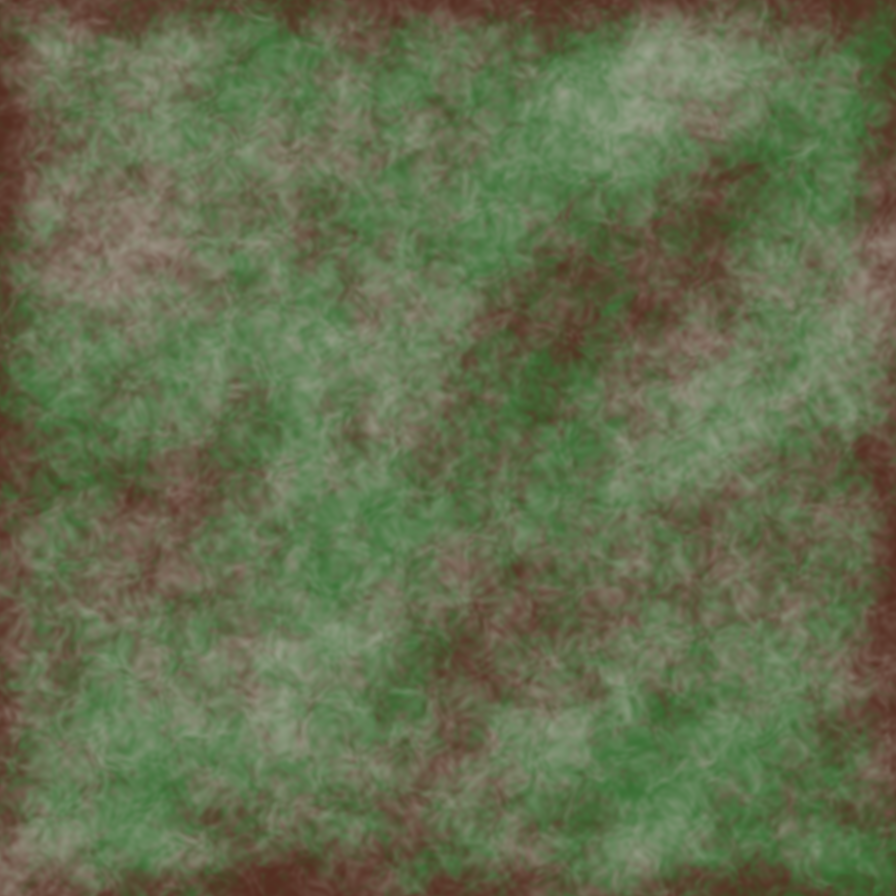
This texture is drawn by a WebGL 1 fragment shader. Its source:

```glsl
precision highp float;
// Mossy, weathered wall: cloudy green and pale sponge paint over dark brown.
uniform vec2 u_resolution;

float hash(vec2 cell) {
  vec3 q = fract(vec3(cell.xyx) * vec3(0.1031, 0.1030, 0.0973));
  q += dot(q, q.yzx + 33.33);
  return fract((q.x + q.y) * q.z);
}

// Slope at a lattice corner, times the way from that corner.
float slope(vec2 cell, vec2 corner, vec2 f) {
  vec2 at = cell + corner;
  return dot(2.0 * vec2(hash(at), hash(at + vec2(157.0, 313.0))) - 1.0, f - corner);
}

float gradientNoise(vec2 p) {
  vec2 cell = floor(p);
  vec2 f = fract(p);
  vec2 blend = f * f * f * (f * (f * 6.0 - 15.0) + 10.0);
  return mix(mix(slope(cell, vec2(0.0), f), slope(cell, vec2(1.0, 0.0), f), blend.x),
             mix(slope(cell, vec2(0.0, 1.0), f), slope(cell, vec2(1.0), f), blend.x), blend.y);
}

// Four octaves, each turned to hide the lattice, centred on zero.
float fbm(vec2 p, float gain) {
  float sum = 0.0;
  float total = 0.0;
  float weight = 1.0;
  for (int i = 0; i < 4; i++) {
    sum += weight * gradientNoise(p);
    total += weight;
    weight *= gain;
    p = mat2(1.5, 1.1, -1.1, 1.5) * p + 17.3;
  }
  return sum / total;
}

// Broad clouds stretched a little along the rising diagonal.
float clouds(vec2 uv, vec2 offset) {
  vec2 diagonal = vec2(uv.x + uv.y, uv.y - uv.x) * 0.707;
  return fbm(diagonal * vec2(3.6, 4.8) + offset, 0.5);
}

// Fine sponge grain, bent slightly so that its edges look torn.
float grain(vec2 uv, vec2 offset) {
  vec2 bend = vec2(gradientNoise(uv * 27.0 + offset), gradientNoise(uv * 27.0 - offset + 90.4));
  return fbm(mat2(0.8, 0.6, -0.6, 0.8) * (uv + 0.012 * bend) * 16.0 + offset, 1.0);
}

void main() {
  vec2 uv = gl_FragCoord.xy / u_resolution;

  // Worn border where the paint thins out.
  vec2 toBorder = min(uv, 1.0 - uv);
  float ragged = 0.06 * clouds(uv, vec2(71.2, 5.6));
  float border = 1.0 - smoothstep(-0.01, 0.065, min(toBorder.x, toBorder.y) + ragged);

  // Coverage of each paint layer; the grain is strongest where layers meet.
  float green = 0.61 + 1.3 * clouds(uv, vec2(3.3, 41.7))
              + 1.2 * grain(uv, vec2(12.4, 7.8)) - 0.42 * border;
  float pale = 0.36 + 0.8 * clouds(uv, vec2(55.1, 23.6))
             + 0.85 * grain(uv, vec2(37.9, 61.2)) - 0.2 * border;

  vec3 color = mix(vec3(0.33, 0.18, 0.13), vec3(0.21, 0.43, 0.19), smoothstep(0.0, 1.0, green));
  color = mix(color, vec3(0.69, 0.68, 0.63), 0.85 * smoothstep(-0.1, 1.0, pale));
  gl_FragColor = vec4(color, 1.0);
}
```
